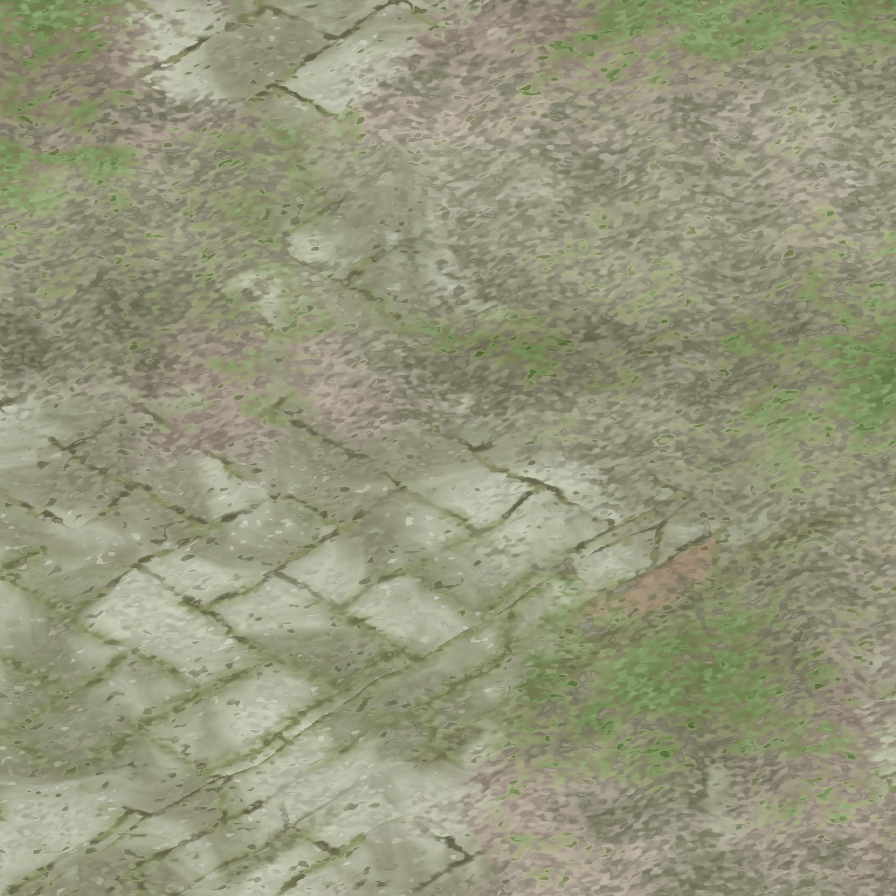
Write a three.js fragment shader that draws this texture.

```glsl
// Worn herringbone paving seen at a slant, sinking into bare soil and thin grass.
varying vec2 vUv;

#define CELL 0.088         // paver width; its length is two cells
#define SLOPE 0.6          // rise of the paving directions
#define KERB_START 0.2     // where the kerb meets the lower edge
#define KERB_ROW 0.052     // height of one kerb course
#define KERB_LENGTH 0.16   // width of one kerb stone
#define JOINT 0.0052       // joint width
#define PATCH_SCALE 4.2    // frequency of soil and grass patches
#define GRAIN 0.40         // strength of the ground grain
#define GRASS_LEVEL 0.03   // higher means less grass

const vec3 STONE_LIGHT = vec3(0.740, 0.750, 0.670);
const vec3 STONE_DULL  = vec3(0.565, 0.570, 0.465);
const vec3 SOIL_GREY   = vec3(0.575, 0.575, 0.490);
const vec3 SOIL_PINK   = vec3(0.635, 0.590, 0.535);
const vec3 GRASS_DRY   = vec3(0.545, 0.560, 0.400);
const vec3 GRASS_GREEN = vec3(0.430, 0.530, 0.320);
const vec3 JOINT_DARK  = vec3(0.370, 0.375, 0.270);
const vec3 BRICK_RED   = vec3(0.610, 0.500, 0.410);
const mat2 TURN = mat2(0.80, 0.60, -0.60, 0.80);

float hash(vec2 p) {
  vec3 q = fract(p.xyx * 0.1031);
  q += dot(q, q.yzx + 33.33);
  return fract((q.x + q.y) * q.z);
}

// Soft cellular noise: each cell has a tone, blended near its borders.
float grain(vec2 p) {
  vec2 cell = floor(p), f = p - cell;
  float sum = 0.0, total = 0.0;
  for (int y = -1; y <= 1; y++) {
    for (int x = -1; x <= 1; x++) {
      vec2 o = vec2(float(x), float(y));
      vec2 c = cell + o;
      vec2 d = o + vec2(hash(c + 7.0), hash(c + 53.0)) - f;
      float w = exp(-7.0 * dot(d, d));
      sum += w * hash(c + 101.0);
      total += w;
    }
  }
  return sum / total;
}

// Layered, warped sines for broad patches, about -0.8 to 0.8.
float patches(vec2 p) {
  float sum = 0.0, amp = 0.5;
  for (int i = 0; i < 5; i++) {
    p = TURN * p * 1.7 + 1.3;
    p += 0.6 * sin(p.yx * 1.3);
    sum += amp * sin(p.x) * sin(p.y);
    amp *= 0.62;
  }
  return sum;
}

// Herringbone of two-by-one pavers: x = distance to edge, y = tone.
vec2 herringbone(vec2 p) {
  vec2 q = p / vec2(0.86, 0.86 * SLOPE);
  q = 0.5 * vec2(q.x + q.y, q.x - q.y) / CELL + 20.0;
  vec2 cell = floor(q), f = q - cell;
  float k = mod(cell.x - cell.y, 4.0);
  vec2 size = k < 1.5 ? vec2(2.0, 1.0) : vec2(1.0, 2.0);
  vec2 shift = vec2(0.0);
  if (k > 0.5 && k < 1.5) shift.x = 1.0;
  if (k > 1.5 && k < 2.5) shift.y = 1.0;
  f += shift;
  vec2 e = min(f, size - f);
  return vec2(min(e.x, e.y) * CELL * 0.87, hash(cell - shift));
}

// Kerb courses running along the slope, same result layout.
vec2 kerbStones(vec2 p, float kerb) {
  float row = floor(kerb / KERB_ROW);
  vec2 q = vec2(p.x / KERB_LENGTH + 0.43 * row, kerb / KERB_ROW);
  vec2 f = fract(q);
  vec2 e = min(f, 1.0 - f) * vec2(KERB_LENGTH, KERB_ROW) * 0.86;
  return vec2(min(e.x, e.y), hash(floor(q) + 31.0));
}

void main() {
  vec2 uv = vUv;

  // Grain, drawn out along shallow strokes
  vec2 stroke = vec2(uv.x, uv.y - 0.15 * uv.x + 0.004 * sin(uv.x * 40.0));
  float fine = grain(stroke * vec2(130.0, 235.0) + 5.0);
  float mid = grain(stroke * vec2(48.0, 105.0) + 90.0);
  float coarse = grain(uv * vec2(17.0, 31.0));
  float rough = 0.5 * fine + 0.3 * mid + 0.2 * coarse - 0.5;
  float clump = 0.4 * mid + 0.6 * coarse - 0.5;

  // Soil and grass, the grass broken into ragged tufts
  vec2 wide = uv * vec2(0.75, 1.1) * PATCH_SCALE;
  float growth = patches(wide * 0.7 + 2.0) + 1.0 * rough + 0.7 * clump - GRASS_LEVEL;
  float warm = patches(wide * 0.6 + 9.0) + 0.7 * rough + 0.3 * clump;
  vec3 ground = mix(SOIL_GREY, SOIL_PINK, smoothstep(-0.25, 0.3, warm));
  ground = mix(ground, GRASS_DRY, 0.85 * smoothstep(-0.2, 0.15, growth));
  ground = mix(ground, GRASS_GREEN, 0.9 * smoothstep(0.05, 0.42, growth));
  ground += GRAIN * rough + 0.07 * patches(uv * vec2(4.0, 7.0) + 3.0);

  // Pavers, with wavy, chipped edges
  vec2 bent = uv + 0.004 * sin(uv.yx * 27.0) + 0.002 * sin(uv.yx * 71.0);
  bent += 0.006 * (mid - 0.5);
  float kerb = bent.y - SLOPE * (bent.x - KERB_START);
  bool onKerb = kerb > 0.0 && kerb < 2.0 * KERB_ROW;
  vec2 paver = onKerb ? kerbStones(bent, kerb) : herringbone(bent);
  float stain = patches(uv * vec2(7.0, 10.0) + 4.0) + 0.9 * rough + 0.5 * clump;
  float wear = 0.65 * paver.y + 1.1 * stain;
  vec3 stone = mix(STONE_LIGHT, STONE_DULL, smoothstep(-0.1, 0.85, wear));
  if (onKerb) stone = mix(stone, BRICK_RED, 0.7 * step(0.9, paver.y));
  stone = mix(stone, SOIL_GREY - 0.03, 0.7 * smoothstep(0.2, 0.5, stain));
  stone += 0.26 * rough;

  // Joints, broken and partly overgrown
  float gap = 1.0 - smoothstep(0.1 * JOINT, JOINT, paver.x + 0.006 * (fine - 0.5));
  vec3 filling = mix(JOINT_DARK, GRASS_DRY, smoothstep(0.4, 0.85, mid));
  stone = mix(stone, filling, gap * smoothstep(0.1, 0.6, coarse));
  float fringe = 1.0 - smoothstep(0.0, 0.018, paver.x + 0.012 * (mid - 0.5));
  float moss = smoothstep(-0.05, 0.4, growth);
  stone = mix(stone, GRASS_DRY - 0.03 + 0.35 * rough, 0.65 * fringe * moss);

  // Where the paving still shows: main floor, one island, stray stones
  float top = 0.55 - 0.12 * uv.x - uv.y;
  float side = kerb + 0.16 * (1.0 - smoothstep(0.35, 0.65, uv.x));
  float island = 0.10 - length((uv - vec2(0.41, 0.71)) * vec2(0.8, 1.0));
  float stray = 0.3 * (patches(uv * 3.1 + 6.0) - 0.5);
  float cover = max(max(min(top, side), island), stray);
  cover += 0.12 * patches(uv * 6.0) + 0.12 * rough + 0.06 * clump;
  vec3 color = mix(ground, stone, 0.95 * smoothstep(-0.05, 0.07, cover));

  // Grass strip below the kerb, then small scattered dark and pale flecks
  float strip = 1.0 - smoothstep(0.004, 0.022, abs(kerb + 0.01) + 0.016 * (mid - 0.5));
  vec3 turf = mix(JOINT_DARK, GRASS_DRY + 0.05, fine);
  color = mix(color, turf, 0.75 * strip * smoothstep(0.2, 0.6, coarse));
  color -= 0.20 * smoothstep(0.66, 0.95, fine) * smoothstep(0.60, 0.85, mid);
  color += 0.14 * smoothstep(0.70, 0.95, 1.0 - fine) * smoothstep(0.58, 0.8, 1.0 - mid);

  gl_FragColor = vec4(color, 1.0);
}
```
